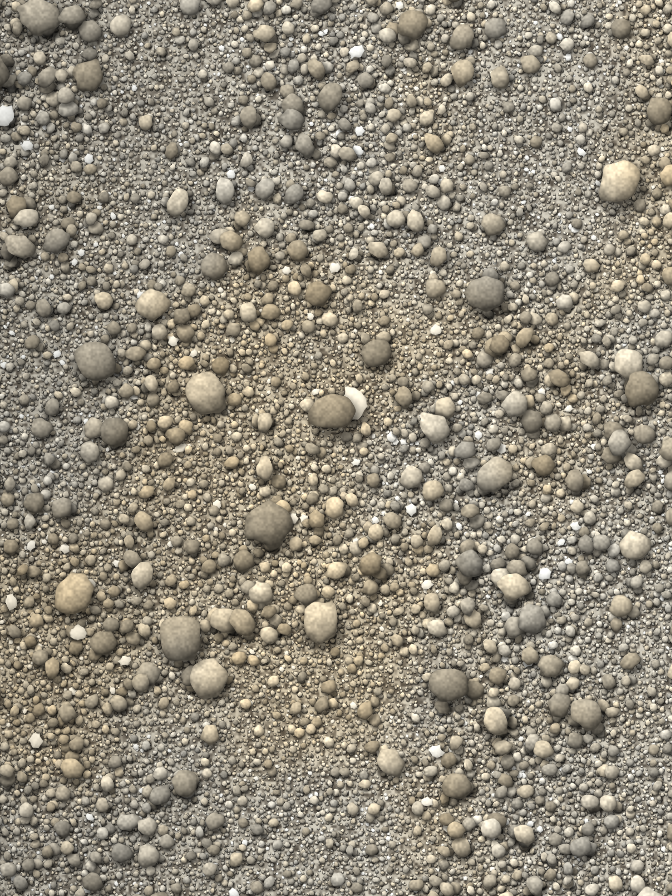
This texture is drawn by a Shadertoy shader. Its source:

```glsl
// Dry, dusty gravel: rounded clods, crumbs and a few pale angular chips.
#define LAYERS 8
#define FINEST 0.0055
#define GROWTH 1.42
#define SHADOW 0.50
#define CHIP_SHARE 0.035
#define GRAIN 0.30
#define EXPOSURE 1.04

const float TAU = 6.2832;
const vec3 LIGHT = vec3(-0.25, 0.60, 0.76);
const vec3 GREY_STONE = vec3(0.72, 0.71, 0.675);
const vec3 TAN_STONE = vec3(0.72, 0.675, 0.585);
const vec3 PALE_CHIP = vec3(0.90, 0.90, 0.88);
const vec3 DARK_SOIL = vec3(0.31, 0.285, 0.25);
const vec3 PALE_DUST = vec3(0.76, 0.74, 0.685);

vec3 hash3(vec2 p) {
    vec3 q = fract(p.xyx * vec3(0.1031, 0.1030, 0.0973));
    q += dot(q, q.yxz + 33.33);
    return fract((q.xxy + q.yzz) * q.zyx);
}

float noise(vec2 p) {
    vec2 i = floor(p), f = fract(p);
    f = f * f * (3.0 - 2.0 * f);
    vec2 e = vec2(0.0, 1.0);
    return mix(mix(hash3(i).x, hash3(i + e.yx).x, f.x),
               mix(hash3(i + e.xy).x, hash3(i + e.yy).x, f.x), f.y);
}

float fbm(vec2 p) {
    float sum = 0.0, amp = 0.5;
    for (int i = 0; i < 4; i++) {
        sum += amp * noise(p);
        p = p * 2.03 + 17.0;
        amp *= 0.5;
    }
    return sum / 0.9375;
}

// One layer of stones; rank runs from 0 (crumbs) to 1 (largest clods).
void scatterStones(vec2 p, float size, float rank, float seed, float grain, inout vec3 color) {
    float pixel = 0.7 / iResolution.y;
    vec2 home = floor(p / size);
    for (int j = -1; j <= 1; j++)
    for (int i = -1; i <= 1; i++) {
        vec2 id = home + vec2(i, j) + seed;
        vec3 place = hash3(id), kind = hash3(id + 57.0), look = hash3(id + 131.0);
        vec2 center = (id - seed + 0.15 + 0.7 * place.xy) * size;

        // Coarse stones gather in patches
        float patchy = smoothstep(0.32, 0.66, fbm(center * 5.0 + 3.0));
        float cover = mix(0.97, 0.17, pow(rank, 0.6)) * mix(1.0, 0.25 + 1.3 * patchy, sqrt(rank));
        if (place.z > cover) continue;

        // Outline: uneven ellipse, or a straight-sided chip
        float radius = size * mix(0.22, 0.41, kind.z);
        bool chip = look.x < CHIP_SHARE && rank < 0.9;
        vec2 d = (p - center) / radius;
        float a = kind.x * TAU;
        vec2 q = mat2(cos(a), -sin(a), sin(a), cos(a)) * d;
        q.y /= mix(0.70, 1.0, kind.y);
        float k = length(q);
        if (chip) k = max(abs(q.x), 0.5 * abs(q.x) + 0.87 * abs(q.y));
        k *= 1.0 + 0.34 * (noise(q * 1.7 + id * 7.0) - 0.5);

        // Contact shadow below the stone
        float shade = 1.0 - smoothstep(0.72, 1.38, length(d - vec2(0.12, -0.26)));
        color *= 1.0 - SHADOW * shade;

        // Lit dome with a gritty skin
        float mask = 1.0 - smoothstep(-pixel, pixel, (k - 1.0) * radius);
        if (mask <= 0.0) continue;
        float bump = noise(q * 3.2 + id * 3.0) - 0.5;
        vec3 normal = normalize(vec3(d * 0.95 + bump * 0.45, sqrt(max(1.0 - k * k, 0.0)) + 0.22));
        float lit = mix(0.40, 1.14, clamp(dot(normal, LIGHT), 0.0, 1.0));
        vec3 stone = mix(GREY_STONE, TAN_STONE, clamp(look.y * 0.8 + rank * 0.35, 0.0, 1.0));
        stone *= mix(0.82, 1.22, look.z) * mix(1.0, 0.93, rank);
        if (chip) {
            stone = PALE_CHIP;
            lit = mix(lit, 1.04, 0.6);
        }
        stone *= lit * (1.0 + (chip ? 0.3 : 1.0) * GRAIN * (grain - 0.5));
        color = mix(color, stone, mask);
    }
}

void mainImage(out vec4 fragColor, in vec2 fragCoord) {
    vec2 p = fragCoord / iResolution.y;
    float grain = 0.6 * noise(p * 420.0) + 0.4 * noise(p * 230.0 + 40.0);

    // Loose soil between the stones
    float dust = noise(p * 310.0 + 9.0) * 0.65 + fbm(p * 60.0) * 0.35;
    vec3 color = mix(DARK_SOIL, PALE_DUST, smoothstep(0.08, 0.78, dust));

    // Stones from fine to coarse, larger ones lying on top
    float size = FINEST;
    for (int n = 0; n < LAYERS; n++) {
        float rank = float(n) / float(LAYERS - 1);
        scatterStones(p, size, rank, 19.0 * float(n + 1), grain, color);
        size *= GROWTH;
    }

    // Broad drifts of tint and brightness
    float drift = fbm(p * 3.5 + 21.0);
    color *= mix(vec3(1.0), vec3(1.03, 0.99, 0.92), smoothstep(0.45, 0.75, drift));
    color *= EXPOSURE * mix(0.93, 1.06, smoothstep(0.0, 0.5, p.x + 0.1 * drift));
    fragColor = vec4(clamp(color, 0.0, 1.0), 1.0);
}
```
